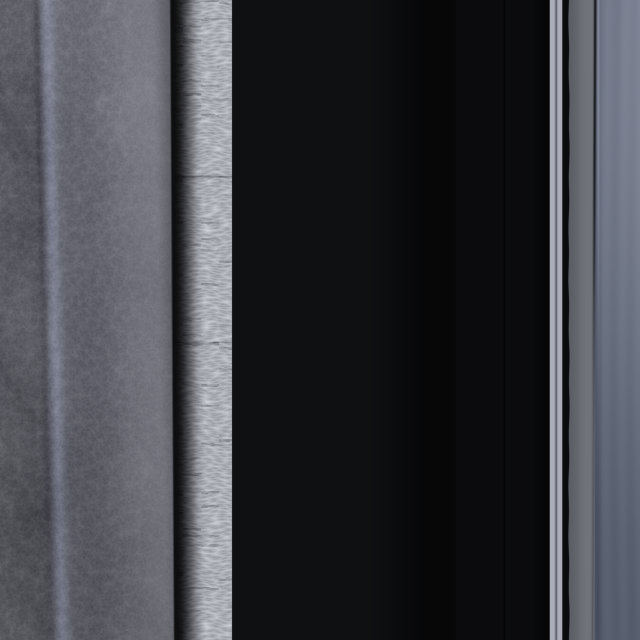
A three.js fragment shader for this texture:

```glsl
// Upright architectural bands: a mottled concrete panel with a soft ridge, a brushed
// pale edge, a deep dark opening, and a metal frame beside blue-grey glass.
// Soft-edged bands are layered left to right; cellular noise supplies the grain.
varying vec2 vUv;

const float EDGE = 0.0012;

float hash(vec2 p) {
  vec3 q = fract(vec3(p.xyx) * 0.1031);
  q += dot(q, q.yzx + 33.33);
  return fract((q.x + q.y) * q.z);
}

// Distance to the nearest scattered point, centred near zero.
float cellular(vec2 p) {
  vec2 cell = floor(p);
  vec2 local = fract(p);
  float nearest = 2.0;
  for (int j = -1; j <= 1; j++) {
    for (int i = -1; i <= 1; i++) {
      vec2 o = vec2(float(i), float(j));
      vec2 id = cell + o + 100.0;
      vec2 point = o + vec2(hash(id), hash(id + 57.0));
      nearest = min(nearest, length(point - local));
    }
  }
  return nearest - 0.48;
}

// Broad cloudy variation from layered, warped sines.
float clouds(vec2 p) {
  float sum = 0.0;
  float gain = 0.5;
  for (int i = 0; i < 4; i++) {
    p += 0.7 * sin(p.yx * 1.3 + float(i) * 2.1);
    sum += gain * sin(p.x + 0.4) * cos(p.y);
    p = mat2(1.6, 1.1, -1.1, 1.6) * p;
    gain *= 0.6;
  }
  return sum;
}

float step1(float x, float at, float soft) {
  return smoothstep(at - soft, at + soft, x);
}

float band(float x, float a, float b, float soft) {
  return step1(x, a, soft) * (1.0 - step1(x, b, soft));
}

float bump(float x, float center, float width) {
  float d = (x - center) / width;
  return exp(-d * d);
}

vec3 concrete(vec2 uv) {
  float ridge = mix(0.093, 0.069, uv.y);
  float x = uv.x - ridge;
  vec3 col = mix(vec3(0.345, 0.345, 0.375), vec3(0.425, 0.43, 0.465), step1(x, 0.0, 0.018));
  col += 0.035 * smoothstep(0.04, 0.16, x);
  col *= mix(0.94, 1.04, smoothstep(0.0, 0.95, uv.y));

  // Stains gather beside the ridge and in the lower half.
  float stain = clouds(uv * vec2(17.0, 12.0));
  float patches = bump(x, 0.055, 0.055) * (1.0 - 0.6 * uv.y);
  float grain = cellular(uv * 65.0) * 0.5 + cellular(uv * 170.0) * 0.5;
  float faceFade = 1.0 - 0.6 * smoothstep(0.08, 0.18, x);
  col += (0.055 * stain + 0.10 * grain) * faceFade;
  col -= patches * (0.065 + 0.05 * stain);
  col += 0.025 * (hash(floor(uv * 512.0)) - 0.5);

  // Worn ridge with a darker crease on its left.
  col += vec3(0.10, 0.11, 0.14) * bump(x, 0.004, 0.011);
  col -= 0.07 * bump(x, -0.012, 0.006) * (0.35 + 0.65 * uv.y);
  return col * (1.0 - 0.25 * smoothstep(0.165, 0.198, x));
}

vec3 brushedEdge(vec2 uv, float start) {
  float x = uv.x - start;
  float light = smoothstep(0.004, 0.052, x);
  vec3 col = mix(vec3(0.055, 0.055, 0.065), vec3(0.69, 0.70, 0.73), light);
  float wave = 0.002 * sin(uv.x * 90.0 + uv.y * 25.0);
  float fibre = cellular(vec2(uv.x * 65.0, (uv.y + wave) * 240.0));
  float row = floor((uv.y + wave * 0.4) * 280.0);
  float scratch = smoothstep(0.88, 1.0, hash(vec2(row, floor(uv.x * 35.0))));
  float seam = bump(uv.y, 0.724, 0.0018) + 0.7 * bump(uv.y, 0.465, 0.0015);
  float shade = 0.19 * fibre - 0.11 * scratch - 0.18 * seam;
  return col + shade * (0.25 + 0.75 * light) * smoothstep(0.0, 0.02, x);
}

vec3 opening(float x) {
  vec3 col = mix(vec3(0.058, 0.062, 0.072), vec3(0.026, 0.027, 0.031), smoothstep(0.57, 0.67, x));
  col = mix(col, vec3(0.043, 0.045, 0.053), step1(x, 0.712, 0.002));
  col -= 0.026 * bump(x, 0.788, 0.0016);
  col += 0.009 * bump(x, 0.792, 0.002);
  return col * (1.0 - 0.45 * smoothstep(0.825, 0.857, x));
}

vec3 glass(vec2 uv) {
  vec3 col = mix(vec3(0.34, 0.37, 0.43), vec3(0.45, 0.475, 0.54), smoothstep(0.0, 0.85, uv.y));
  col += 0.012 * sin(uv.x * 240.0 + 0.8 * sin(uv.y * 4.0));
  col += 0.04 * smoothstep(0.95, 1.0, uv.x) * uv.y;
  return col - 0.06 * bump(uv.x, 0.933, 0.006);
}

void main() {
  float x = vUv.x;
  float y = vUv.y;
  float panelEnd = mix(0.272, 0.266, y);
  vec3 col = mix(concrete(vUv), brushedEdge(vUv, panelEnd), step1(x, panelEnd, 0.002));
  col = mix(col, opening(x), step1(x, 0.3625, EDGE));

  // Bright double lip, rubber gap, metal face, then glass.
  vec3 lip = vec3(0.67, 0.68, 0.72) - 0.30 * bump(x, 0.869, 0.0018);
  col = mix(col, lip, band(x, 0.859, 0.879, EDGE));
  float gapEnd = 0.889 + 0.001 * sin(y * 31.0) * sin(y * 47.0);
  col = mix(col, vec3(0.045, 0.045, 0.055), band(x, 0.879, gapEnd, EDGE));
  vec3 metal = mix(vec3(0.36, 0.37, 0.40), vec3(0.44, 0.45, 0.48), smoothstep(0.889, 0.918, x));
  col = mix(col, metal, step1(x, gapEnd, EDGE));
  col = mix(col, glass(vUv), step1(x, 0.929, EDGE));
  float crease = bump(x, mix(0.926, 0.930, y), 0.0022);
  col = mix(col, vec3(0.07, 0.07, 0.09), crease * mix(0.25, 0.92, smoothstep(0.3, 0.8, y)));
  col += 0.12 * bump(x, 0.935, 0.0018) * smoothstep(0.2, 0.9, y);

  gl_FragColor = vec4(clamp(col, 0.0, 1.0), 1.0);
}
```
